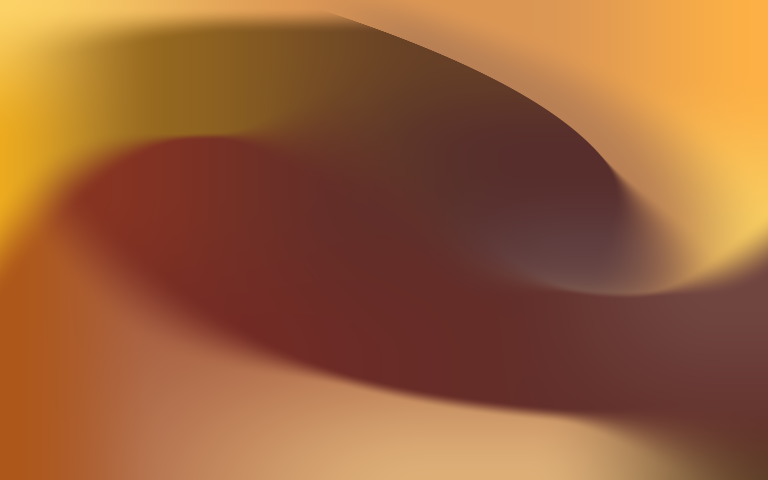
Reproduce this background procedurally as a WebGL 1 fragment shader.

```glsl
precision highp float;
// Abstract folded silk: a dark wine wave curling between amber and sand light.

uniform vec2 u_resolution;

const float ASPECT = 1.6;

// Bright sky
const vec3 CREAM  = vec3(0.99, 0.82, 0.40);
const vec3 PEACH  = vec3(0.86, 0.59, 0.33);
const vec3 ORANGE = vec3(0.99, 0.69, 0.27);
const vec3 AMBER  = vec3(0.94, 0.68, 0.12);
const vec3 GOLD   = vec3(0.97, 0.80, 0.38);
const vec3 DUST   = vec3(0.72, 0.50, 0.33);
// Shaded crown of the wave
const vec3 OLIVE = vec3(0.60, 0.42, 0.12);
const vec3 BARK  = vec3(0.40, 0.25, 0.15);
const vec3 PLUM  = vec3(0.34, 0.18, 0.17);
const vec3 DUSK  = vec3(0.37, 0.24, 0.25);
const vec3 HAZE  = vec3(0.60, 0.45, 0.35);
// Red body
const vec3 BRICK   = vec3(0.53, 0.20, 0.13);
const vec3 WINE    = vec3(0.38, 0.18, 0.16);
const vec3 CRIMSON = vec3(0.45, 0.16, 0.14);
const vec3 MAUVE   = vec3(0.44, 0.27, 0.25);
// Ground below
const vec3 RUST  = vec3(0.68, 0.34, 0.10);
const vec3 CLAY  = vec3(0.66, 0.38, 0.26);
const vec3 SAND  = vec3(0.87, 0.69, 0.47);
const vec3 UMBER = vec3(0.36, 0.25, 0.15);

// Smooth step that may also run downwards (a > b)
float ramp(float a, float b, float x) {
  float t = clamp((x - a) / (b - a), 0.0, 1.0);
  return t * t * (3.0 - 2.0 * t);
}

// Horizontal distance to the right of the curling crest
float crestDistance(vec2 p) {
  float t = max((p.y - 0.5) / 0.448, 0.0);
  return p.x - 1.319 + 0.558 * pow(t, 2.25);
}

// Height of the fold: red shoulder on the left, hollow on the right
float foldHeight(float x) {
  float shoulder = 0.717 - 1.8 * pow(max(0.458 - x, 0.0), 2.6);
  float d = x - 1.308;
  float hollow = 0.385 + (d > 0.0 ? 1.25 : 0.67) * d * d;
  return mix(shoulder, hollow, ramp(0.6, 1.0, x));
}

float foldSoftness(float x) {
  return 0.008 + 0.1 * ramp(0.4, 0.0, x)
       + 0.12 * ramp(0.45, 0.75, x) * ramp(1.2, 0.85, x)
       + 0.06 * ramp(1.35, 1.6, x);
}

vec3 skyColor(vec2 p, float crest) {
  vec3 c = mix(CREAM, PEACH, ramp(0.0, 0.7, p.x));
  c = mix(c, ORANGE, ramp(1.1, 1.6, p.x));
  c = mix(c, AMBER, ramp(1.0, 0.7, p.y) * ramp(0.5, 0.0, p.x));
  c = mix(c, GOLD, ramp(0.85, 0.5, p.y) * ramp(1.1, 1.5, p.x));
  return mix(c, DUST, ramp(0.3, 0.0, crest) * ramp(0.6, 0.9, p.x));
}

vec3 crownColor(vec2 p, float aboveFold) {
  vec3 c = mix(OLIVE, BARK, ramp(0.2, 0.95, p.x));
  c = mix(c, PLUM, ramp(0.9, 0.68, p.y) * ramp(0.5, 1.1, p.x));
  c = mix(c, DUSK, ramp(0.65, 0.45, p.y) * ramp(0.8, 1.2, p.x));
  float glow = exp(-max(aboveFold, 0.0) / 0.04);
  return mix(c, HAZE, 0.6 * glow * ramp(0.85, 1.35, p.x));
}

vec3 bodyColor(vec2 p) {
  vec3 c = mix(BRICK, WINE, ramp(0.15, 0.8, p.x));
  c = mix(c, CRIMSON, 0.8 * ramp(0.6, 0.25, p.y) * ramp(1.3, 0.4, p.x));
  return mix(c, MAUVE, ramp(1.0, 1.5, p.x) * ramp(0.0, 0.4, p.y));
}

vec3 groundColor(vec2 p) {
  vec3 c = mix(CLAY, SAND, ramp(0.4, -0.02, p.y) * ramp(0.0, 0.9, p.x));
  c = mix(c, RUST, ramp(0.35, 0.0, p.x));
  return mix(c, UMBER, ramp(1.1, 1.65, p.x));
}

void main() {
  vec2 p = gl_FragCoord.xy / u_resolution * vec2(ASPECT, 1.0);

  // Ground, then the red body above its sweeping lower edge
  float hem = 0.11 + 0.697 * exp(-2.6 * p.x);
  float hemSoft = 0.025 + 0.16 * ramp(0.75, 0.1, p.x) + 0.16 * ramp(1.15, 1.6, p.x);
  float body = ramp(hem - hemSoft, hem + 0.3 * hemSoft, p.y);
  vec3 lower = mix(groundColor(p), bodyColor(p), body);

  // Sky, covered by the crown inside the crest
  float crest = crestDistance(p);
  float crestSoft = 0.004 + 0.3 * ramp(0.68, 0.4, p.y);
  float crown = ramp(0.7 * crestSoft, -0.3 * crestSoft, crest);
  crown *= ramp(0.985, 0.93 - 0.06 * ramp(0.5, 0.0, p.x), p.y);
  crown *= ramp(-0.05, 0.35, p.x);
  float aboveFold = p.y - foldHeight(p.x);
  vec3 upper = mix(skyColor(p, crest), crownColor(p, aboveFold), crown);

  // Join both halves along the fold
  float soft = foldSoftness(p.x);
  gl_FragColor = vec4(mix(lower, upper, ramp(-soft, soft, aboveFold)), 1.0);
}
```
